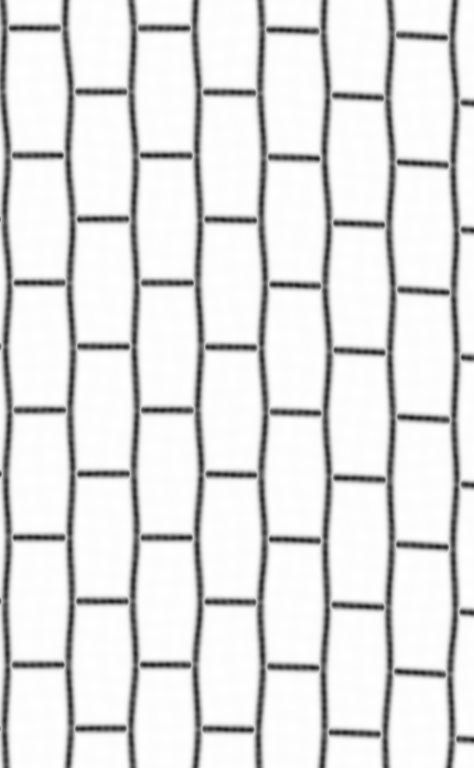
A WebGL 2 fragment shader for this pattern:

```glsl
#version 300 es
precision highp float;

uniform vec2 u_resolution;
out vec4 fragColor;

const float TAU = 6.2831853;

// Soft pen stroke, dark at its centre line
float stroke(float d) {
    return exp(-d * d * 300.0);
}

// Layered sines, roughly -1 to 1
float mottle(vec2 p) {
    return 0.4 * sin(p.x * 47.0 + 2.0 * sin(p.y * 5.3))
         + 0.4 * sin(p.y * 49.0 + 2.0 * sin(p.x * 4.7))
         + 0.2 * sin(p.x * 19.0 - p.y * 23.0);
}

void main() {
    vec2 uv = gl_FragCoord.xy / u_resolution;

    // Grid space: one column wide is one unit, y runs down
    vec2 q = vec2(uv.x * 7.41 - 0.12, (1.0 - uv.y) * 12.0 - 0.44);

    // Bowed columns and rows that sag toward the right
    float t = 2.0 * uv.y - 1.0;
    q.x += t * t * mix(0.03 + 0.075 * uv.x, 0.09 - 0.075 * uv.x, uv.y);
    float sag = max(uv.x - 0.316, 0.0) / 0.684;
    q.y -= 0.18 * sag * sag;

    // Uprights lean toward each crossbar
    float row = q.y / 1.99;
    q.x -= 0.025 * cos(TAU * row) * cos(0.5 * TAU * q.x);
    q.x += 0.006 * sin(q.y * 2.7 + floor(q.x + 0.5) * 1.9);

    // Distances to uprights and to crossbars staggered by half a brick
    float column = floor(q.x);
    float dx = abs(fract(q.x + 0.5) - 0.5);
    float dy = 1.99 * abs(fract(row + 0.5 * mod(column, 2.0) + 0.5) - 0.5);

    // Uneven ink, lighter where strokes meet
    float wear = mottle(q);
    float joint = abs(fract(2.0 * row + 0.5) - 0.5) * 0.995;
    float upright = stroke(dx) * (0.77 + 0.09 * wear - 0.14 * stroke(joint));
    float crossbar = stroke(dy) * (0.79 + 0.11 * wear) * smoothstep(0.02, 0.11, dx);
    float ink = max(upright, crossbar);

    vec3 paper = vec3(0.992 + 0.005 * mottle(q * 0.4));
    fragColor = vec4(mix(paper, vec3(0.02), ink), 1.0);
}
```
